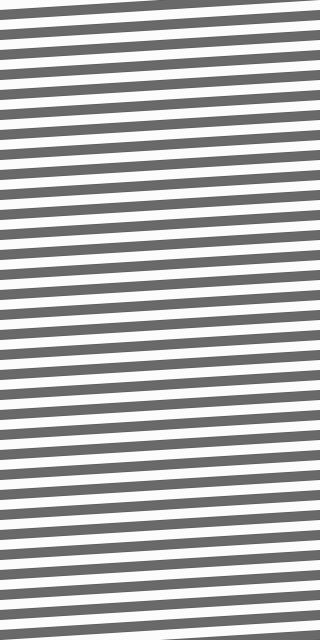
Reproduce this pattern procedurally as a Shadertoy shader.

```glsl
#define STRIPES_DOWN 32.0
#define STRIPES_ACROSS 1.0
#define STRIPE_SHARE 0.5
#define RIM_WIDTH 0.03
#define PAPER_COLOR vec3(0.99)
#define STRIPE_COLOR vec3(0.41)
#define RIM_COLOR vec3(0.35)

// Signed distance to the stripe edge in periods, positive inside
float stripeDistance(vec2 uv) {
    float phase = uv.y * STRIPES_DOWN - uv.x * STRIPES_ACROSS;
    float fromCenter = abs(fract(phase - 0.5 * STRIPE_SHARE + 0.5) - 0.5);
    return 0.5 * STRIPE_SHARE - fromCenter;
}

void mainImage(out vec4 fragColor, in vec2 fragCoord) {
    vec2 uv = fragCoord / iResolution.xy;
    float inside = stripeDistance(uv);

    // Size of one pixel measured in stripe periods
    float pixel = length(vec2(STRIPES_ACROSS, STRIPES_DOWN) / iResolution.xy);

    // Slightly darker rim along both edges of each stripe
    float core = clamp((inside - RIM_WIDTH) / pixel + 0.5, 0.0, 1.0);
    vec3 ink = mix(RIM_COLOR, STRIPE_COLOR, core);

    // Stripe over paper with a one-pixel soft edge
    float coverage = clamp(inside / pixel + 0.5, 0.0, 1.0);
    fragColor = vec4(mix(PAPER_COLOR, ink, coverage), 1.0);
}
```
